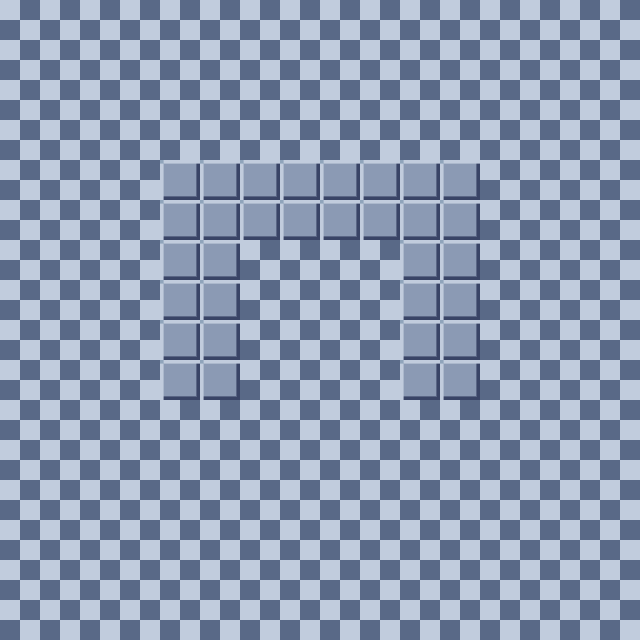
This pattern is drawn by a Shadertoy shader. Its source:

```glsl
// A bevelled tile arch standing on a blue-grey checkerboard.

const float TILES = 16.0;   // tiles across the canvas
const float BEVEL = 0.09;   // bevel width as a share of one tile

const vec3 PALE   = vec3(0.755, 0.800, 0.865);
const vec3 SLATE  = vec3(0.350, 0.410, 0.530);
const vec3 FACE   = vec3(0.545, 0.605, 0.705);
const vec3 SHADE  = vec3(0.225, 0.265, 0.400);
const vec3 CORNER = vec3(0.560, 0.645, 0.735);

// Coverage of the positive side of an edge, one pixel wide.
float edge(float dist, float px) {
    return clamp(dist / px + 0.5, 0.0, 1.0);
}

// Coverage of an axis-aligned box.
float box(vec2 p, vec2 center, vec2 halfSize, float px) {
    vec2 d = halfSize - abs(p - center);
    return edge(d.x, px) * edge(d.y, px);
}

// Smoothed square wave of period 2: +1 on even cells, -1 on odd cells.
float squareWave(float x, float px) {
    float triangle = 0.5 - abs(mod(x, 2.0) - 0.5);
    triangle = max(triangle, abs(mod(x, 2.0) - 2.0) < 0.5 ? mod(x, 2.0) - 2.0 : triangle);
    return 2.0 * edge(triangle, px) - 1.0;
}

vec3 checkerboard(vec2 p, float px) {
    float parity = squareWave(p.x, px) * squareWave(p.y, px);
    return mix(PALE, SLATE, 0.5 + 0.5 * parity);
}

// One tile: lit top and left, shaded bottom and right.
vec3 bevelledTile(vec2 p, float px) {
    float left = edge(BEVEL - p.x, px);
    float top = edge(p.y - 1.0 + BEVEL, px);
    float shaded = max(edge(p.x - 1.0 + BEVEL, px), edge(BEVEL - p.y, px));
    vec3 color = mix(FACE, SHADE, shaded);
    color = mix(color, PALE, max(left, top));
    return mix(color, CORNER, left * top);
}

// Outer block minus the opening below its lintel.
float arch(vec2 p, float px) {
    float body = box(p, vec2(8.0, 9.0), vec2(4.0, 3.0), px);
    float opening = box(p, vec2(8.0, 8.0), vec2(2.0), px);
    return body * (1.0 - opening);
}

void mainImage(out vec4 fragColor, in vec2 fragCoord) {
    vec2 p = fragCoord / iResolution.xy * TILES;
    float px = TILES / min(iResolution.x, iResolution.y);

    vec3 color = checkerboard(p * 2.0, px * 2.0);
    color = mix(color, bevelledTile(fract(p), px), arch(p, px));
    fragColor = vec4(color, 1.0);
}
```
